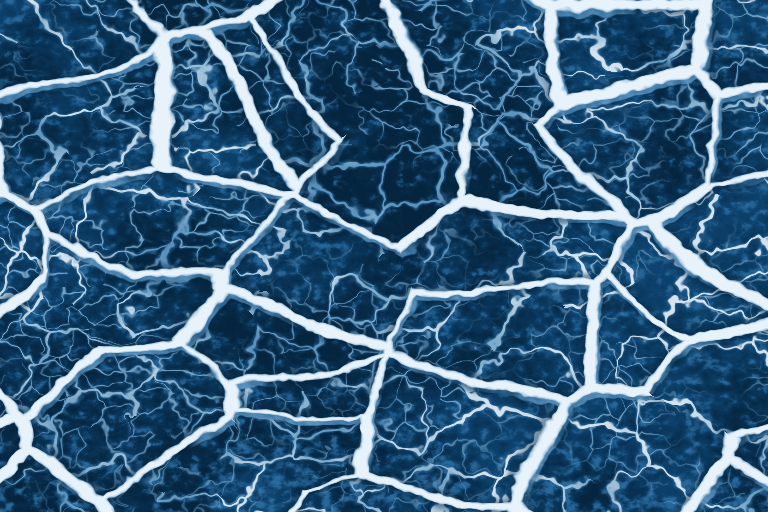
Reproduce this texture procedurally as a Shadertoy shader.

```glsl
// Cracked dry ground: three scales of pale branching cracks over dark blue plates.

#define PLATE_SCALE 4.3     // wide cracks: cells per canvas height
#define SHARD_SCALE 9.5     // medium cracks
#define CHIP_SCALE 21.0     // hairline cracks
#define PLATE_WIDTH 0.0105  // half widths, in canvas heights
#define SHARD_WIDTH 0.0032
#define CHIP_WIDTH 0.0017
#define BEND 0.075          // slow wandering of the cracks
#define JAG 0.009           // small kinks
#define FLATTEN vec2(0.84, 1.17)
#define LIP_OFFSET vec2(-0.004, 0.010)

const vec3 NIGHT = vec3(0.02, 0.14, 0.24);
const vec3 DEEP  = vec3(0.05, 0.26, 0.43);
const vec3 MID   = vec3(0.16, 0.41, 0.61);
const vec3 STEEL = vec3(0.38, 0.60, 0.76);
const vec3 PALE  = vec3(0.62, 0.76, 0.87);
const vec3 SALT  = vec3(0.91, 0.95, 0.98);

// Integer hash of a lattice point
vec2 hash2(vec2 cell) {
    uvec2 v = uvec2(ivec2(cell) + 32768);
    v = v * 1664525u + 1013904223u;
    v.x += v.y * 1664525u;
    v.y += v.x * 1664525u;
    v ^= v >> 16u;
    v.x += v.y * 1664525u;
    v.y += v.x * 1664525u;
    v ^= v >> 16u;
    return vec2(v & 65535u) / 65535.0;
}

vec2 noise2(vec2 p) {
    vec2 i = floor(p), f = fract(p);
    f = f * f * (3.0 - 2.0 * f);
    return mix(mix(hash2(i), hash2(i + vec2(1, 0)), f.x),
               mix(hash2(i + vec2(0, 1)), hash2(i + vec2(1, 1)), f.x), f.y);
}

float fbm(vec2 p) {
    float sum = 0.0, amp = 0.5;
    for (int i = 0; i < 5; i++) {
        sum += amp * noise2(p).x;
        p = mat2(1.6, 1.2, -1.2, 1.6) * p + 7.3;
        amp *= 0.5;
    }
    return sum;
}

// Signed distance to the Voronoi borders; each border has its own width or is missing
float crackDistance(vec2 p, float scale, float halfWidth, float missing) {
    p *= scale;
    vec2 base = floor(p), f = p - base;
    vec2 nearCell = vec2(0), nearOffset = vec2(0);
    float nearest = 9.0;
    for (int y = -1; y <= 1; y++)
    for (int x = -1; x <= 1; x++) {
        vec2 cell = vec2(x, y);
        vec2 r = cell + 0.05 + 0.9 * hash2(base + cell) - f;
        if (dot(r, r) < nearest) {
            nearest = dot(r, r);
            nearCell = cell;
            nearOffset = r;
        }
    }
    float d = 1.0;
    for (int y = -2; y <= 2; y++)
    for (int x = -2; x <= 2; x++) {
        vec2 cell = nearCell + vec2(x, y);
        vec2 r = cell + 0.05 + 0.9 * hash2(base + cell) - f;
        vec2 gap = r - nearOffset;
        vec2 edge = hash2(2.0 * base + cell + nearCell + 911.0);
        if (dot(gap, gap) > 1e-4 && edge.x > missing) {
            float w = halfWidth * scale * mix(0.5, 1.3, edge.y);
            d = min(d, dot(0.5 * (nearOffset + r), normalize(gap)) - w);
        }
    }
    return d / scale;
}

float fill(float d, float soft) {
    return 1.0 - smoothstep(-soft, soft, d);
}

void mainImage(out vec4 fragColor, in vec2 fragCoord) {
    vec2 uv = fragCoord / iResolution.y;
    float soft = max(0.8 / iResolution.y, 0.0012);

    // Warped ground coordinates
    vec2 kinks = JAG * (noise2(uv * 38.0) - 0.5) + 0.5 * JAG * (noise2(uv * 85.0) - 0.5);
    vec2 ground = uv * FLATTEN + BEND * (noise2(uv * 4.5 + 20.0) - 0.5) + kinks;
    vec2 shardGround = ground + 1.5 * kinks + 3.7;

    // Mottled plates with fine grain, dustier towards the bottom
    float mottle = fbm(uv * 6.0 + 40.0);
    float grain = fbm(uv * vec2(55.0, 75.0));
    float dust = smoothstep(0.22, 0.0, uv.y + 0.25 * (mottle - 0.5));
    vec3 color = mix(NIGHT, DEEP, smoothstep(0.28, 0.66, 0.65 * mottle + 0.35 * grain));
    color = mix(color, MID, smoothstep(0.52, 0.85, grain + 0.25 * (mottle - 0.5) + 0.10 * dust));

    // Hairline cracks, fading in and out by region
    float chip = crackDistance(shardGround + 5.1, CHIP_SCALE, CHIP_WIDTH, 0.22);
    float chipMask = smoothstep(0.30, 0.52, fbm(uv * 5.0 + 70.0)) * (1.0 - 0.5 * dust);
    color = mix(color, MID, 0.4 * chipMask * fill(chip - 0.002, 0.003));
    color = mix(color, mix(STEEL, PALE, grain), 0.85 * chipMask * fill(chip, soft));

    // Medium cracks with a soft blue rim
    float shard = crackDistance(shardGround, SHARD_SCALE, SHARD_WIDTH, 0.25);
    color = mix(color, MID, 0.6 * fill(shard - 0.003, 0.004));
    color = mix(color, mix(STEEL, SALT, smoothstep(0.25, 0.65, mottle)), 0.9 * fill(shard, soft));

    // Wide cracks: shaded lip on one side, then the bright salt floor
    float lip = crackDistance(ground + LIP_OFFSET, PLATE_SCALE, PLATE_WIDTH, 0.1);
    float plate = crackDistance(ground, PLATE_SCALE, PLATE_WIDTH, 0.1);
    float lipMask = smoothstep(0.36, 0.56, fbm(uv * 7.0 + 11.0));
    color = mix(color, NIGHT, 0.45 * fill(plate - 0.010, 0.010));
    color = mix(color, mix(MID, STEEL, grain * 1.3), 0.9 * lipMask * fill(lip, 0.002));
    vec3 salt = mix(PALE, SALT, smoothstep(0.001, -0.005, plate + 0.006 * (grain - 0.5)));
    color = mix(color, salt, fill(plate + 0.003 * (grain - 0.5), soft));

    fragColor = vec4(color, 1.0);
}
```
